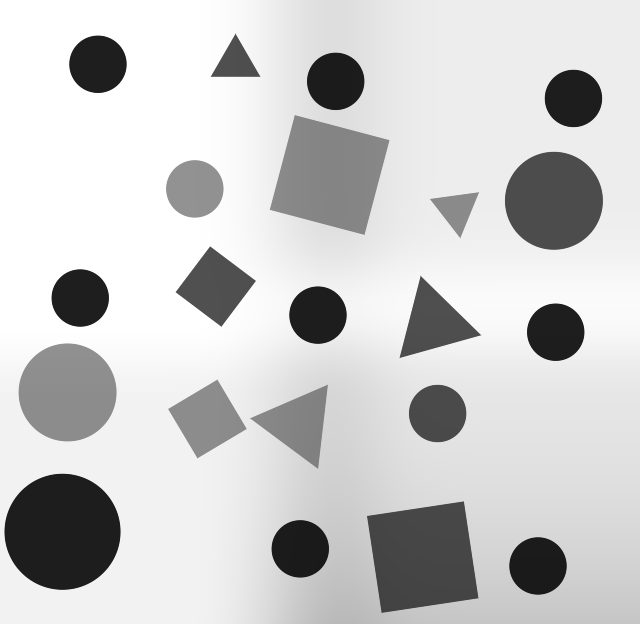
A WebGL 1 fragment shader for this background:

```glsl
precision highp float;
// Grey discs, squares and triangles scattered between black dots on softly lit paper.
uniform vec2 u_resolution;

// Lengths are fractions of the canvas height.
#define START vec2(0.157, 0.897)
#define ALONG vec2(0.1905, -0.0137)
#define DOWN vec2(-0.0142, -0.1873)
#define SMALL 0.0460
#define LARGE 0.0785
#define BIG_DOT 0.0930
#define BLACK 0.11
#define DARK 0.29
#define LIGHT 0.53
#define LIFT 0.10
#define SPIN 1.7
#define GOLDEN_ANGLE 2.39996

float wrap(float x, float n) { return floor(mod(x + 0.5, n)); }

float bump(float x, float centre, float width) {
  float t = (x - centre) / width;
  return exp(-t * t);
}

mat2 rotation(float a) {
  float c = cos(a), s = sin(a);
  return mat2(c, s, -s, c);
}

// Distance to a triangle (0), square (1) or disc (2) of radius r
float shapeDistance(vec2 p, float shape, float r) {
  if (shape < 0.5) return max(-p.y, 0.866 * abs(p.x) + 0.5 * p.y) - 0.5 * r;
  if (shape < 1.5) return max(abs(p.x), abs(p.y)) - r;
  return length(p) - r;
}

// Paper with a vertical crease, a level band of light and a darker lower right
float paper(vec2 p) {
  float crease = bump(p.x, 0.52, 0.10);
  float right = smoothstep(0.30, 0.60, p.x);
  float glow = bump(p.y, 0.51, 0.08);
  float low = 1.0 - smoothstep(0.36, 0.48, p.y);
  float depth = clamp(1.0 - p.y / 0.45, 0.0, 1.0);
  float shade = 0.07 * crease * (1.0 - 0.6 * glow);
  shade += 0.07 * right * (1.0 - 0.75 * glow);
  shade += 0.05 * low * (1.0 - 0.5 * right);
  shade += 0.13 * depth * depth * right;
  return 1.0 - shade;
}

void main() {
  vec2 p = gl_FragCoord.xy / u_resolution.y;
  float pixel = 1.0 / u_resolution.y;
  float ground = paper(p);
  float lighting = mix(1.0, ground / 0.9, 0.7);
  float grey = ground;
  float k = 0.0;

  // Tilted lattice: dots on the even sites, shapes on most of the others
  for (int row = 0; row < 5; row++) {
    for (int column = 0; column < 5; column++) {
      float u = float(column), v = float(row);
      bool isDot = wrap(u, 2.0) + wrap(v, 2.0) < 0.5;
      bool isGap = abs(wrap(u - 2.0 * v, 5.0) - 3.0) < 0.5;
      vec2 site = vec2(u, v);
      float d, tone;
      if (isDot) {
        float r = (column == 0 && row == 4) ? BIG_DOT : SMALL;
        d = length(p - START - site.x * ALONG - site.y * DOWN) - r;
        tone = BLACK;
      } else if (isGap) {
        continue;
      } else {
        // Each kind is one pairing of shape, tone and size, dealt once
        float kind = wrap(5.0 * k, 12.0);
        float shape = wrap(kind, 3.0);
        bool isLarge = kind > 5.5;
        tone = wrap(floor((kind + 0.5) / 3.0), 2.0) > 0.5 ? LIGHT : DARK;

        // Jitter the site and turn the shape
        float heading = GOLDEN_ANGLE * k;
        site += (isLarge ? 0.10 : 0.15) * vec2(cos(heading), sin(heading));
        site.y -= LIFT;
        vec2 q = p - START - site.x * ALONG - site.y * DOWN;
        d = shapeDistance(rotation(SPIN * k) * q, shape, isLarge ? LARGE : SMALL);
        k += 1.0;
      }
      float cover = 1.0 - smoothstep(-0.6 * pixel, 0.6 * pixel, d);
      grey = mix(grey, tone * lighting, cover);
    }
  }
  gl_FragColor = vec4(vec3(grey), 1.0);
}
```
